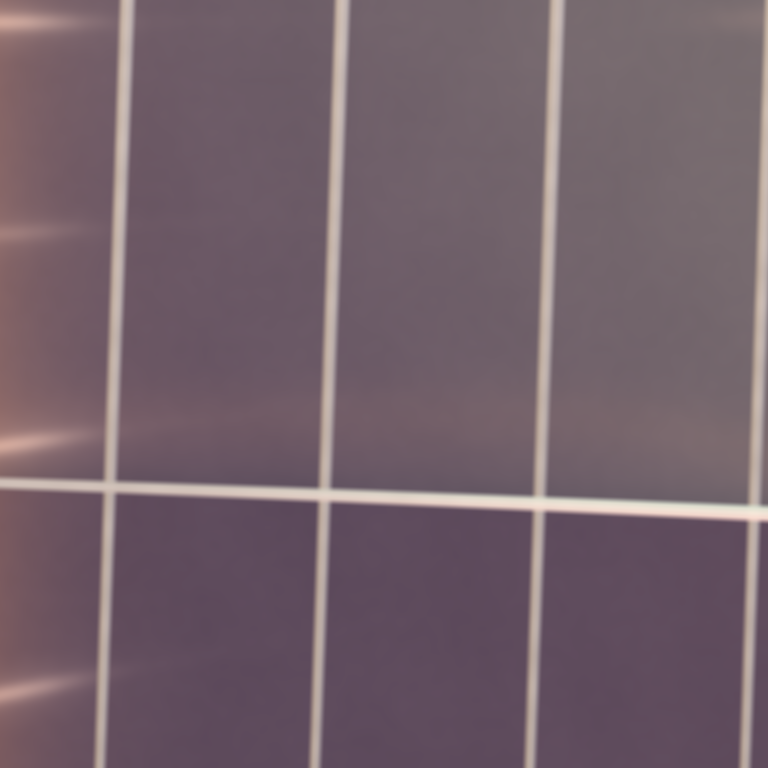
Write a three.js fragment shader that draws this pattern.

```glsl
// Glazed plum tiles in slightly leaning columns, split by one tilted cross joint.
// Joints are soft-edged distance bands; the glaze is a smooth gradient with
// warm streaks of reflected light at the left and faint gradient-noise mottling.
#define COLUMN_WIDTH 0.280
#define FIRST_JOINT 0.130
#define LEAN 0.036
#define JOINT_SOFTNESS 0.0050
#define STREAK_SPACING 0.276
#define MOTTLE 0.014
#define GLAZE_PLUM vec3(0.402, 0.328, 0.388)
#define GLAZE_GREY vec3(0.475, 0.430, 0.440)
#define GLAZE_LOWER vec3(0.363, 0.292, 0.364)
#define GROUT vec3(0.730, 0.670, 0.635)
#define GROUT_BRIGHT vec3(0.930, 0.875, 0.820)

varying vec2 vUv;

float hash(vec2 p) {
  return fract(sin(dot(p, vec2(127.1, 311.7))) * 43758.5);
}

vec2 gradientAt(vec2 cell) {
  float angle = 6.2832 * hash(cell);
  return vec2(cos(angle), sin(angle));
}

float gradientNoise(vec2 p) {
  vec2 i = floor(p), f = fract(p);
  vec2 w = f * f * f * (f * (f * 6.0 - 15.0) + 10.0);
  vec2 e = vec2(1.0, 0.0);
  float a = dot(gradientAt(i), f);
  float b = dot(gradientAt(i + e.xy), f - e.xy);
  float c = dot(gradientAt(i + e.yx), f - e.yx);
  float d = dot(gradientAt(i + e.xx), f - e.xx);
  return mix(mix(a, b, w.x), mix(c, d, w.x), w.y);
}

float bell(float x, float width) {
  return exp(-x * x / (width * width));
}

float band(float dist, float halfWidth) {
  return 1.0 - smoothstep(halfWidth - JOINT_SOFTNESS, halfWidth + JOINT_SOFTNESS, abs(dist));
}

// Warm reflections, steeper further down, fading away from the left edge.
float streaks(vec2 uv) {
  float light = 0.0;
  for (int i = 0; i < 4; i++) {
    float k = float(i);
    float height = 0.971 - STREAK_SPACING * k - 0.048 * step(2.5, k) + 0.065 * k * uv.x;
    float strength = mix(0.4, 1.0, min(abs(k - 1.0), 1.0));
    float fade = bell(uv.x - 0.015, 0.085) + 0.10 * exp(-uv.x * 4.0);
    float offset = uv.y - height;
    light += strength * fade * (0.7 * bell(offset, 0.012) + 0.3 * bell(offset, 0.032));
  }
  return light;
}

vec3 glaze(vec2 uv, float above, float column) {
  float sheen = smoothstep(0.3, 1.4, 0.8 * uv.x + 0.5 * uv.y);
  vec3 upper = mix(GLAZE_PLUM, GLAZE_GREY, sheen);
  // Broad warm glow low on the upper row, drooping to the right.
  float glowHeight = 0.455 - 0.12 * pow(max(uv.x - 0.7, 0.0) / 0.3, 2.0) * 0.4;
  upper += vec3(0.030, 0.017, 0.006) * bell(uv.y - glowHeight, 0.045);
  upper -= vec3(0.035, 0.020, 0.020) * bell(above, 0.028);
  upper += vec3(0.050, 0.035, 0.025) * bell(uv.y - 0.975, 0.018) * smoothstep(0.85, 1.0, uv.x);
  vec3 lower = GLAZE_LOWER + vec3(0.012, 0.006, 0.0) * uv.x;
  vec3 colour = mix(lower, upper, smoothstep(-0.004, 0.004, above));

  // Warm falloff, streaks, tile variation and two scales of mottling.
  colour += vec3(0.115, 0.060, 0.005) * exp(-uv.x * 11.0);
  colour += vec3(0.270, 0.240, 0.190) * streaks(uv);
  colour += 0.010 * (hash(vec2(column, step(0.0, above))) - 0.5);
  float mottling = gradientNoise(uv * vec2(9.0, 6.0)) + 0.5 * gradientNoise(uv * 43.0);
  return colour + MOTTLE * mottling * vec3(1.0, 0.9, 0.8);
}

void main() {
  vec2 uv = vUv;

  // Signed distances to the nearest upright joint and to the cross joint.
  float across = (uv.x - FIRST_JOINT - LEAN * uv.y) / COLUMN_WIDTH;
  float beside = (fract(across + 0.5) - 0.5) * COLUMN_WIDTH;
  float above = uv.y - (0.371 - 0.035 * uv.x - 0.005 * uv.x * uv.x);

  vec3 colour = glaze(uv, above, floor(across));

  // Upright joints widen and brighten upward, with a warm left side.
  float uprightHalf = mix(0.0068, 0.0092, uv.y);
  float wear = gradientNoise(vec2(across * 4.0, uv.y * 24.0));
  vec3 upright = GROUT + 0.075 * (uv.y - 0.4) + 0.035 * wear;
  upright += vec3(-0.030, -0.008, 0.035) * clamp(beside / uprightHalf, -1.0, 1.0);
  upright += 0.045 * bell(beside, 0.004);
  colour = mix(colour, upright, 0.96 * band(beside, uprightHalf));

  // Cross joint grows brighter to the right, fringed green above and pink below.
  float crossHalf = mix(0.0070, 0.0098, uv.x);
  float side = clamp(above / crossHalf, -1.0, 1.0);
  vec3 crossing = mix(GROUT + 0.06, GROUT_BRIGHT, smoothstep(0.0, 0.85, uv.x));
  crossing += vec3(-0.075, 0.025, 0.010) * side * uv.x;
  crossing += 0.03 * bell(above, 0.004) + 0.02 * gradientNoise(uv * vec2(22.0, 6.0));
  colour = mix(colour, crossing, 0.97 * band(above, crossHalf));

  gl_FragColor = vec4(clamp(colour, 0.0, 1.0), 1.0);
}
```
